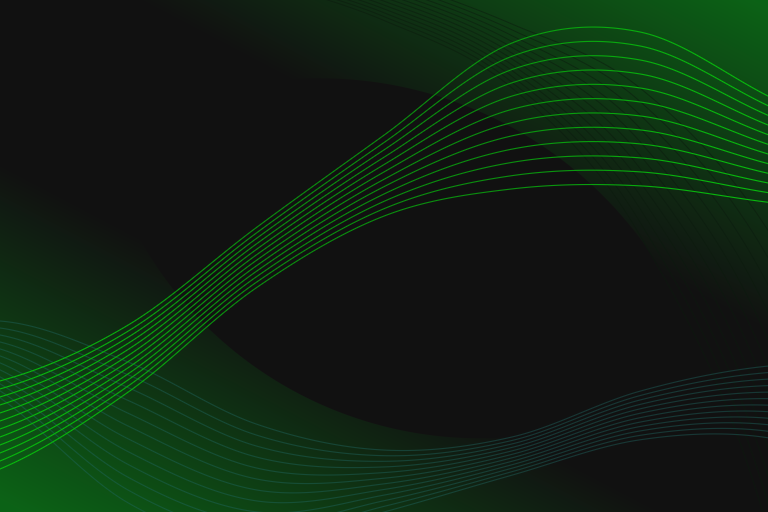
Reproduce this background procedurally as a WebGL 1 fragment shader.

```glsl
precision highp float;

uniform vec2 u_resolution;

const vec3 NIGHT = vec3(0.067);
const vec3 FOREST = vec3(0.045, 0.385, 0.085);
const vec3 LIME = vec3(0.03, 0.72, 0.05);
const vec3 TEAL = vec3(0.12, 0.40, 0.38);
const vec3 SHADE = vec3(0.04, 0.10, 0.05);

const float KNOT_SPACING = 0.25;
const float LAST_LINE = 11.0;
const float HALF_WIDTH = 0.0011;

// Catmull-Rom weight of a knot at distance d
float splineWeight(float d) {
  float a = abs(d);
  if (a < 1.0) return (1.5 * a - 2.5) * a * a + 1.0;
  if (a < 2.0) return ((2.5 - 0.5 * a) * a - 4.0) * a + 2.0;
  return 0.0;
}

// Height of a smooth curve through nine evenly spaced knots
float curve(mat3 heights, float x) {
  float k = x / KNOT_SPACING + 1.0;
  float y = 0.0;
  for (int i = 0; i < 3; i++) {
    for (int j = 0; j < 3; j++) {
      y += heights[i][j] * splineWeight(k - float(3 * i + j));
    }
  }
  return y;
}

// Coverage of evenly blended lines between two boundary curves
float lineBundle(vec2 p, mat3 lower, mat3 upper, float pixel) {
  const float STEP = 0.004;
  vec2 here = vec2(curve(lower, p.x), curve(upper, p.x));
  vec2 ahead = vec2(curve(lower, p.x + STEP), curve(upper, p.x + STEP));
  vec2 slopes = (ahead - here) / STEP;

  float t = (p.y - here.x) / (here.y - here.x);
  float nearest = clamp(floor(t * LAST_LINE + 0.5), 0.0, LAST_LINE) / LAST_LINE;
  float slope = mix(slopes.x, slopes.y, nearest);
  float d = abs(p.y - mix(here.x, here.y, nearest)) / sqrt(1.0 + slope * slope);
  return clamp(0.5 + (HALF_WIDTH - d) / pixel, 0.0, 1.0);
}

// Linear glow with a disc cut out of it
float cutGlow(vec2 p, vec2 start, vec2 axis, float reach,
              vec2 center, float radius, float pixel) {
  float glow = clamp(dot(p - start, axis) / reach, 0.0, 1.0);
  float outside = clamp(0.5 + (length(p - center) - radius) / pixel, 0.0, 1.0);
  return glow * outside;
}

void main() {
  vec2 p = gl_FragCoord.xy / u_resolution.y;
  float pixel = 1.0 / u_resolution.y;

  // Corner glows
  vec2 axis = vec2(0.465, 0.885);
  float topGlow = cutGlow(p, vec2(0.273, 1.0), axis, 0.56,
                          vec2(0.625, 0.066), 0.781, pixel);
  float bottomGlow = cutGlow(p, vec2(0.0, 0.678), -axis, 0.58,
                             vec2(0.9375, 0.906), 0.762, pixel);
  vec3 color = mix(NIGHT, FOREST, max(topGlow, bottomGlow));

  // Dark lines falling on the right
  float shade = lineBundle(p,
    mat3(1.2, 1.15, 1.1, 1.04, 0.96, 0.828, 0.54, -0.035, -1.2),
    mat3(1.3, 1.25, 1.2, 1.1, 1.043, 0.953, 0.828, 0.55, 0.05), pixel);
  color = mix(color, SHADE, 0.5 * shade);

  // Teal lines along the bottom
  float teal = lineBundle(p,
    mat3(0.367, 0.223, 0.018, -0.064, 0.0, 0.072, 0.141, 0.145, 0.066),
    mat3(0.332, 0.373, 0.293, 0.172, 0.121, 0.1465, 0.236, 0.285, 0.287), pixel);
  color = mix(color, TEAL, 0.45 * teal);

  // Bright wave, dimmer in the middle
  float lime = lineBundle(p,
    mat3(0.023, 0.084, 0.234, 0.4375, 0.578, 0.631, 0.637, 0.605, 0.576),
    mat3(0.23, 0.256, 0.365, 0.555, 0.736, 0.916, 0.9375, 0.8125, 0.684), pixel);
  float strength = mix(0.75, 1.0, smoothstep(0.2, 0.7, abs(p.x - 0.75)));
  color = mix(color, LIME, strength * lime);

  gl_FragColor = vec4(color, 1.0);
}
```
